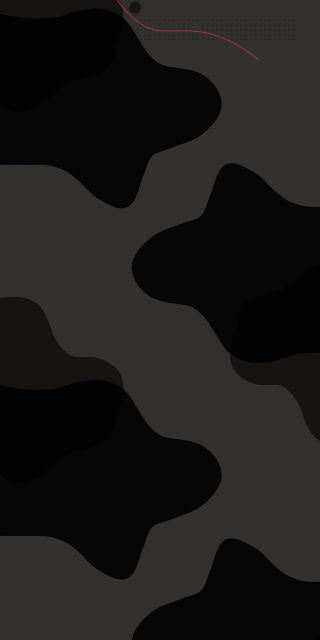
Write a Shadertoy shader that draws this background.

```glsl
// Dark wavy camouflage blobs on warm grey, with a thin red curve and a dot grid.
#define BASE vec3(0.200, 0.192, 0.185)
#define BLACK_TINT vec3(0.13)
#define BROWN_TINT vec3(0.46, 0.38, 0.37)
#define RED vec3(0.74, 0.22, 0.25)
#define LEFT_PERIOD 116.0
#define RIGHT_PERIOD 117.2
#define DOT_STEP 1.5
#define LINE_HALF_WIDTH 0.13

const float TAU = 6.2831853;
const int LOBES = 24;

// Blob radii at equal angles, clockwise from the right
const float STAR[LOBES] = float[LOBES](
    38.0, 33.9, 26.8, 23.0, 26.6, 33.3, 29.9, 25.0, 23.6, 26.8, 37.8, 60.0,
    62.0, 61.0, 59.0, 38.8, 31.0, 29.9, 29.8, 27.9, 23.8, 21.8, 23.8, 33.9);
const float WAVE[LOBES] = float[LOBES](
    26.7, 25.5, 26.0, 23.0, 20.8, 21.9, 25.5, 28.3, 26.5, 26.0, 26.0, 26.0,
    26.0, 26.0, 27.5, 33.5, 33.0, 31.9, 28.6, 19.5, 16.4, 17.0, 22.9, 26.7);

// Coverage of a shape from its signed distance
float cover(float dist, float pixel) {
    return 1.0 - smoothstep(-0.6 * pixel, 0.6 * pixel, dist);
}

// Approximate signed distance to a closed cubic spline in polar form
float blob(vec2 q, float radii[LOBES]) {
    float turn = fract(atan(q.y, q.x) / TAU + 1.0) * float(LOBES);
    int i = int(turn) % LOBES;
    float t = fract(turn);
    float a = radii[(i + LOBES - 1) % LOBES];
    float b = radii[i];
    float c = radii[(i + 1) % LOBES];
    float d = radii[(i + 2) % LOBES];
    float k1 = 0.5 * (c - a);
    float k2 = 0.5 * (2.0 * a - 5.0 * b + 4.0 * c - d);
    float k3 = 0.5 * (3.0 * (b - c) + d - a);
    float radius = b + t * (k1 + t * (k2 + t * k3));
    float slope = (k1 + t * (2.0 * k2 + 3.0 * t * k3)) * float(LOBES) / TAU;
    return (length(q) - radius) / length(vec2(1.0, slope / radius));
}

// Distance to a thin S curve that flattens out in the middle
float curveDistance(vec2 p) {
    float rise = max(50.8 - p.x, 0.0);
    float fall = max(p.x - 58.6, 0.0);
    float y = 9.65 - 0.0476 * rise * rise + 0.0183 * fall * fall;
    float slope = 0.0952 * rise + 0.0366 * fall;
    float dist = abs(p.y - y) / length(vec2(1.0, slope)) - LINE_HALF_WIDTH;
    return max(dist, p.x - 80.7);
}

// Small dots repeated inside a rectangle
float dotGrid(vec2 p, float pixel) {
    vec2 q = p - vec2(43.9, 6.4);
    vec2 cell = clamp(round(q / DOT_STEP), vec2(0.0), vec2(32.0, 4.0));
    return cover(length(q - cell * DOT_STEP) - 0.25, pixel);
}

void mainImage(out vec4 fragColor, in vec2 fragCoord) {
    // Canvas is 100 wide and 200 high, measured downward from the top
    float pixel = 200.0 / iResolution.y;
    vec2 p = vec2(fragCoord.x, iResolution.y - fragCoord.y) * pixel;
    vec3 color = BASE;

    color *= 1.0 - 0.28 * dotGrid(p, pixel);

    // Left blobs, and the same blobs turned half way round on the right
    for (int i = 0; i < 2; i++) {
        vec2 left = p - vec2(0.0, float(i) * LEFT_PERIOD);
        vec2 right = p - vec2(0.0, float(i) * RIGHT_PERIOD);
        float black = min(blob(left - vec2(31.25, 32.55), STAR),
                          blob(vec2(79.17, 83.6) - right, STAR));
        float brown = min(blob(left - vec2(11.72, 7.6), WAVE),
                          blob(vec2(98.7, 108.3) - right, WAVE));
        color *= mix(vec3(1.0), BLACK_TINT, cover(black, pixel));
        color *= mix(vec3(1.0), BROWN_TINT, cover(brown, pixel));
    }

    // Disc with a soft shadow, then the red curve
    float disc = length(p - vec2(42.2, 2.4)) - 1.75;
    color *= 1.0 - 0.25 * exp(-2.5 * max(disc, 0.0));
    color = mix(color, vec3(0.09, 0.085, 0.085), cover(disc, pixel));
    color = mix(color, RED, 0.85 * cover(curveDistance(p), pixel));

    fragColor = vec4(color, 1.0);
}
```
